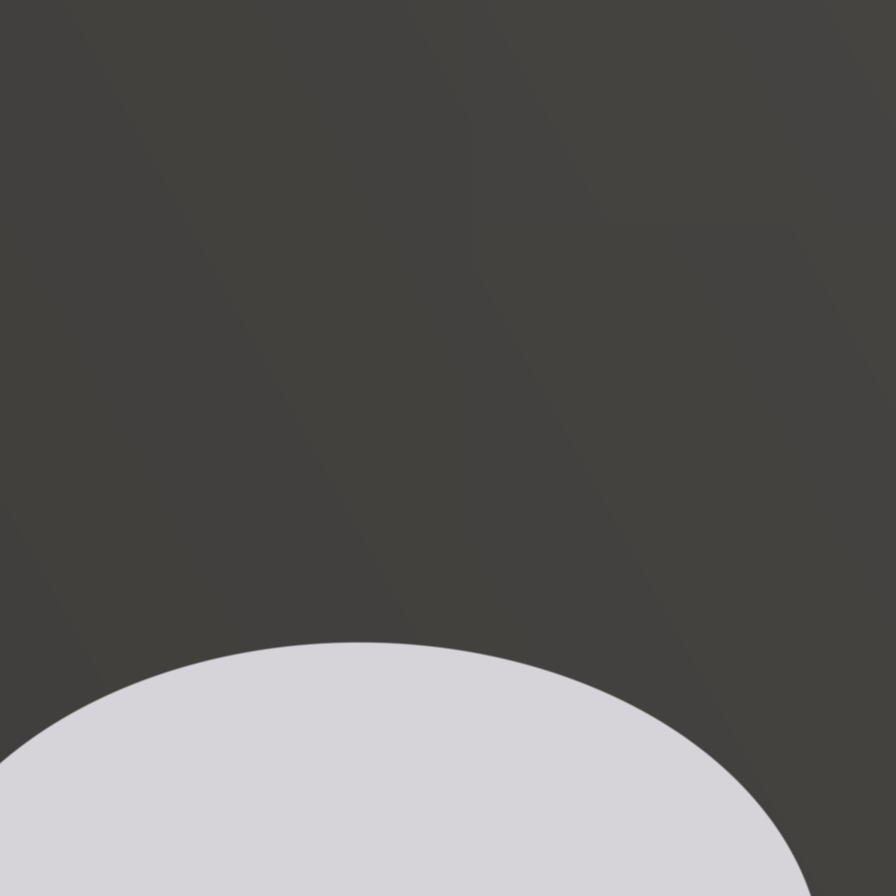
Give the GLSL for this background, as a WebGL 2 fragment shader.

```glsl
#version 300 es
precision highp float;

#define DISC_CENTER vec2(0.401, -0.085)
#define DISC_RADII vec2(0.518, 0.368)
#define DISC_COLOR vec3(0.839, 0.833, 0.851)
#define WALL_DARK vec3(0.247, 0.243, 0.234)
#define WALL_LIGHT vec3(0.270, 0.266, 0.255)
#define PANEL_EDGE vec2(0.528, 0.75)
#define PANEL_LIFT 0.003
#define EDGE_SOFTNESS 0.0016

uniform vec2 u_resolution;
out vec4 fragColor;

// Approximate signed distance to an ellipse, negative inside
float ellipseDistance(vec2 p, vec2 radii) {
    float k = length(p / radii);
    float slope = length(p / (radii * radii));
    return k * (k - 1.0) / max(slope, 1e-4);
}

// Dark wall, slightly lighter towards the upper right
vec3 wallColor(vec2 uv) {
    float light = clamp(0.15 + 0.45 * uv.x + 0.25 * uv.y, 0.0, 1.0);
    vec3 color = mix(WALL_DARK, WALL_LIGHT, light);

    // Faint panels: a right half and a brighter upper corner
    vec2 side = smoothstep(PANEL_EDGE - EDGE_SOFTNESS, PANEL_EDGE + EDGE_SOFTNESS, uv);
    return color + PANEL_LIFT * side.x * (0.3 + 0.7 * side.y);
}

void main() {
    vec2 uv = gl_FragCoord.xy / u_resolution;
    float softness = max(EDGE_SOFTNESS, 0.75 / min(u_resolution.x, u_resolution.y));

    // Pale disc rising from the lower edge
    float dist = ellipseDistance(uv - DISC_CENTER, DISC_RADII);
    float disc = 1.0 - smoothstep(-softness, softness, dist);

    fragColor = vec4(mix(wallColor(uv), DISC_COLOR, disc), 1.0);
}
```
